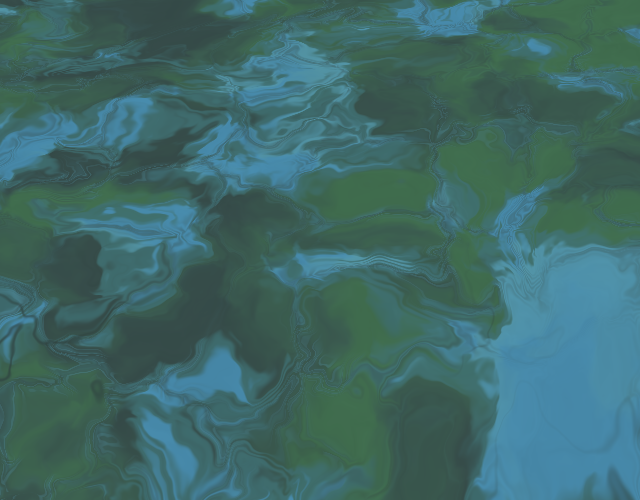
Reproduce this texture procedurally as a WebGL 1 fragment shader.

```glsl
precision highp float;
// Rippled pond surface reflecting dark trees and patches of blue sky.
// Repeatedly warped noise forms the reflections; warped cell borders form the
// broken ripple rims, and nested noise contours form streaks and dark branches.
uniform vec2 u_resolution;

const vec3 SHADOW = vec3(0.21, 0.295, 0.285);
const vec3 DEEP_GREEN = vec3(0.23, 0.36, 0.31);
const vec3 LEAF = vec3(0.25, 0.425, 0.305);
const vec3 TEAL = vec3(0.25, 0.44, 0.45);
const vec3 SKY = vec3(0.28, 0.545, 0.68);
const vec3 PALE_SKY = vec3(0.33, 0.59, 0.66);

float hash(vec2 p) {
  return fract(sin(dot(p, vec2(127.1, 311.7))) * 43758.5453);
}

vec2 hash2(vec2 p) {
  return vec2(hash(p), hash(p + 37.3));
}

float noise(vec2 p) {
  vec2 i = floor(p);
  vec2 f = fract(p);
  vec2 u = f * f * f * (f * (f * 6.0 - 15.0) + 10.0);
  float low = mix(hash(i), hash(i + vec2(1.0, 0.0)), u.x);
  float high = mix(hash(i + vec2(0.0, 1.0)), hash(i + vec2(1.0, 1.0)), u.x);
  return mix(low, high, u.y);
}

float fbm(vec2 p) {
  float sum = 0.0;
  float weight = 0.533;
  for (int i = 0; i < 4; i++) {
    sum += weight * noise(p);
    p = mat2(0.8, 0.6, -0.6, 0.8) * p * 2.03 + 11.7;
    weight *= 0.5;
  }
  return sum;
}

// Displaces a point by two independent noise fields.
vec2 warp(vec2 p, float scale, float amount, float seed) {
  vec2 q = p * scale + seed;
  return p + amount * (vec2(fbm(q), fbm(q + 23.6)) - 0.5);
}

// Distance gap between the two nearest cell centres: zero on a border.
float cellBorder(vec2 p) {
  vec2 cell = floor(p);
  float nearest = 8.0;
  float second = 8.0;
  for (int y = -1; y <= 1; y++) {
    for (int x = -1; x <= 1; x++) {
      vec2 c = cell + vec2(float(x), float(y));
      float d = length(c + 0.15 + 0.7 * hash2(c) - p);
      second = min(second, max(nearest, d));
      nearest = min(nearest, d);
    }
  }
  return second - nearest;
}

// Soft line along the level set of a field.
float contour(float field, float level, float width) {
  return 1.0 - smoothstep(0.0, width, abs(field - level));
}

// Soft elliptical spot.
float spot(vec2 p, vec2 centre, vec2 radius) {
  return 1.0 - smoothstep(0.35, 1.2, length((p - centre) / radius));
}

void main() {
  vec2 uv = gl_FragCoord.xy / u_resolution.y;
  float aspect = u_resolution.x / u_resolution.y;
  vec2 place = vec2(uv.x / aspect, uv.y);

  // Ripples shrink and flatten towards the far, upper edge.
  vec2 water = vec2((uv.x - 0.5 * aspect) * (1.0 + 0.2 * uv.y),
                    uv.y * (0.85 + 0.8 * uv.y * uv.y));
  water.y -= 0.25 * water.x * uv.y;
  vec2 swell = warp(water, 3.6, 0.30, 3.0);
  vec2 ripple = warp(swell, 7.5, 0.17, 17.0);
  vec2 bent = place + 0.8 * (ripple - water);

  // Broad layout: open sky low on the right, foliage high on the right.
  float openSky = spot(bent, vec2(0.85, 0.23), vec2(0.19, 0.30));
  float foliage = smoothstep(0.55, 1.0, bent.x) * smoothstep(0.4, 0.7, bent.y);
  float farShade = spot(bent, vec2(0.14, 0.82), vec2(0.42, 0.26));
  float grove = spot(bent, vec2(0.53, 0.38), vec2(0.28, 0.40));

  // Dark to leafy tree reflections.
  float tone = fbm(ripple * 4.2 + 5.0) + 0.16 * foliage - 0.12 * farShade;
  vec3 color = mix(SHADOW, DEEP_GREEN, smoothstep(0.30, 0.54, tone));
  color = mix(color, LEAF, smoothstep(0.50, 0.70, tone));

  // Nested streaks concentrate around the ripple rims.
  float border = cellBorder(swell * 4.6 + 3.0 * (ripple - swell));
  float rim = 1.0 - smoothstep(0.0, 0.34, border);
  float streaks = noise(ripple * 8.0 + 40.0) + 0.5 * border;
  float bands = 0.5 + 0.5 * sin(30.0 * streaks);
  float fineBands = 0.5 + 0.5 * sin(70.0 * streaks + 9.0 * tone);
  float patchy = smoothstep(0.42, 0.64, fbm(water * 4.5 + 90.0));
  float calm = 1.0 - 0.92 * openSky;

  // Sky glints fade through teal into clear blue.
  float glint = fbm(ripple * vec2(4.4, 4.8) + 61.0) + 0.08 * rim
              + 0.07 * (bands - 0.5) * calm
              + 0.36 * openSky - 0.05 * foliage - 0.04 * farShade - 0.07 * grove;
  color = mix(color, TEAL, 0.85 * smoothstep(0.48, 0.61, glint));
  float sky = smoothstep(0.62, 0.71, glint);
  vec3 skyColor = mix(SKY, PALE_SKY, smoothstep(0.42, 0.62, fbm(ripple * 5.0 + 80.0)));
  color = mix(color, mix(skyColor, SKY, 0.6 * openSky), 0.95 * sky);

  // Broken bright and dark edges follow the bent water.
  float edge = rim * calm;
  color = mix(color, mix(TEAL, SKY, 0.4), 0.40 * bands * edge * (0.3 + 0.7 * patchy));
  color = mix(color, SHADOW, 0.34 * fineBands * edge);
  color = mix(color, PALE_SKY, 0.35 * smoothstep(0.75, 1.0, fineBands) * edge * patchy);
  color = mix(color, SHADOW, 0.35 * contour(border, 0.03, 0.07) * calm * patchy);

  // Winding branch reflections near the lower corners.
  float branchField = fbm(swell * 2.3 + 120.0);
  float corners = smoothstep(0.15, 0.42, abs(place.x - 0.5)) * (1.0 - smoothstep(0.3, 0.6, place.y));
  color = mix(color, SHADOW * 0.9, 0.7 * contour(branchField, 0.5, 0.013) * corners * calm);

  color *= 0.96 + 0.08 * fbm(ripple * vec2(16.0, 20.0));
  gl_FragColor = vec4(color, 1.0);
}
```
